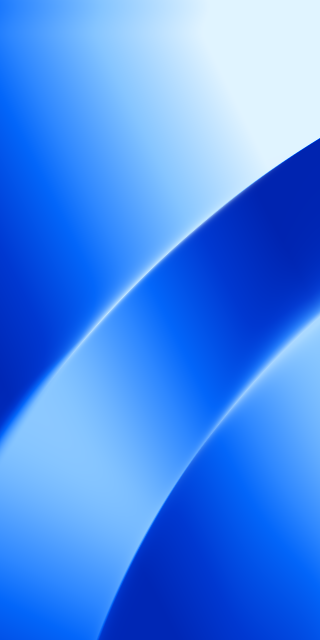
Write a Shadertoy shader that draws this background.

```glsl
// Two large overlapping glassy arcs in blue, lit along their curved rims.
// Each layer is a slanted brightness ramp; circle distances cut the layers,
// add rim light, and one shared palette turns brightness into colour.

#define ARC_UPPER vec3(2.653, -1.108, 3.146)
#define ARC_LOWER vec3(2.675, -0.886, 2.530)
#define RAMP_SLOPE 0.83
#define SHEEN_LIMIT 0.74
#define BLEND 0.12
#define RIM_COLOR vec3(0.84, 0.95, 1.0)
#define RIM_UPPER 0.85
#define RIM_LOWER 0.65

// Signed distance to a circle given as centre and radius
float circleDistance(vec2 p, vec3 circle) {
    return length(p - circle.xy) - circle.z;
}

float smoothMin(float a, float b, float k) {
    float h = max(k - abs(a - b), 0.0) / k;
    return min(a, b) - 0.25 * h * h * k;
}

float ramp(float a, float b, float x) {
    return clamp((x - a) / (b - a), 0.0, 1.0);
}

// Navy to near-white, driven by brightness
vec3 palette(float t) {
    vec3 c = mix(vec3(0.0, 0.14, 0.69), vec3(0.0, 0.22, 0.82), ramp(0.0, 0.2, t));
    c = mix(c, vec3(0.01, 0.40, 0.98), ramp(0.2, 0.4, t));
    c = mix(c, vec3(0.18, 0.53, 1.0), ramp(0.4, 0.5, t));
    c = mix(c, vec3(0.52, 0.77, 1.0), ramp(0.5, 0.72, t));
    return mix(c, vec3(0.88, 0.955, 1.0), ramp(0.72, 1.0, t));
}

// Thin light with separate falloff outside and inside the edge
float rimLight(float d, float outer, float inner) {
    return exp(-abs(d) / (d > 0.0 ? outer : inner));
}

void mainImage(out vec4 fragColor, in vec2 fragCoord) {
    // Canvas spans 1 by 2 units
    vec2 p = fragCoord / iResolution.xy * vec2(1.0, 2.0);
    float pixel = 2.0 / iResolution.y;
    float slant = RAMP_SLOPE * (p.x + 0.5 * p.y - 1.0);
    float upper = circleDistance(p, ARC_UPPER);
    float lower = circleDistance(p, ARC_LOWER);

    // Backdrop, with a halo where the upper arc fades out
    float backdrop = 0.52 + slant - 0.06 * smoothstep(1.88, 2.0, p.y);
    float halo = 1.0 - smoothstep(0.15, 0.6, p.x);
    backdrop = max(backdrop, 0.03) + 0.22 * halo * exp(-max(upper, 0.0) / 0.03);

    // Middle band: light at lower left, dark at upper right
    float band = smoothMin(0.42 - slant, SHEEN_LIMIT, BLEND);
    float floorFade = 0.62 + 0.71 * (0.5 * p.x + p.y - 0.4375);
    band = max(smoothMin(band, floorFade, BLEND), 0.0);
    float spread = smoothstep(0.6, 1.0, p.x);
    band += mix(0.06, 0.5, spread) * exp(-max(lower, 0.0) / mix(0.012, 0.075, spread));

    // Front disc: dark at lower left, light at upper right
    float disc = smoothMin(0.40 + slant, SHEEN_LIMIT, BLEND);
    disc -= 0.08 * smoothstep(0.7, 1.0, p.x) * (1.0 - smoothstep(0.0, 0.6, p.y));
    float base = 1.0 - smoothstep(0.25, 0.6, p.y);
    disc = max(disc, 0.03) + 0.2 * base * exp(min(lower, 0.0) / 0.018);

    // Stack the layers; the rims soften toward the canvas sides
    float blur = 1.0 - smoothstep(0.0, 0.32, p.x);
    float upperWidth = pixel + 0.045 * blur;
    float lowerWidth = pixel + 0.012 * spread + 0.003 * base;
    float light = mix(band, backdrop, smoothstep(-upperWidth, upperWidth, upper - 0.025 * blur));
    light = mix(disc, light, smoothstep(-lowerWidth, lowerWidth, lower));
    vec3 color = palette(light);

    // Rim highlights
    float upperFade = smoothstep(0.06, 0.34, p.x) * (1.0 - smoothstep(0.6, 0.95, p.x));
    float lowerFade = smoothstep(0.48, 0.78, p.x);
    float upperRim = rimLight(upper, 0.014, 0.006);
    float lowerRim = rimLight(lower, mix(0.008, 0.022, spread), mix(0.008, 0.03, spread));
    color = mix(color, RIM_COLOR, RIM_UPPER * upperFade * upperRim);
    color = mix(color, RIM_COLOR, RIM_LOWER * lowerFade * lowerRim);

    fragColor = vec4(color, 1.0);
}
```
